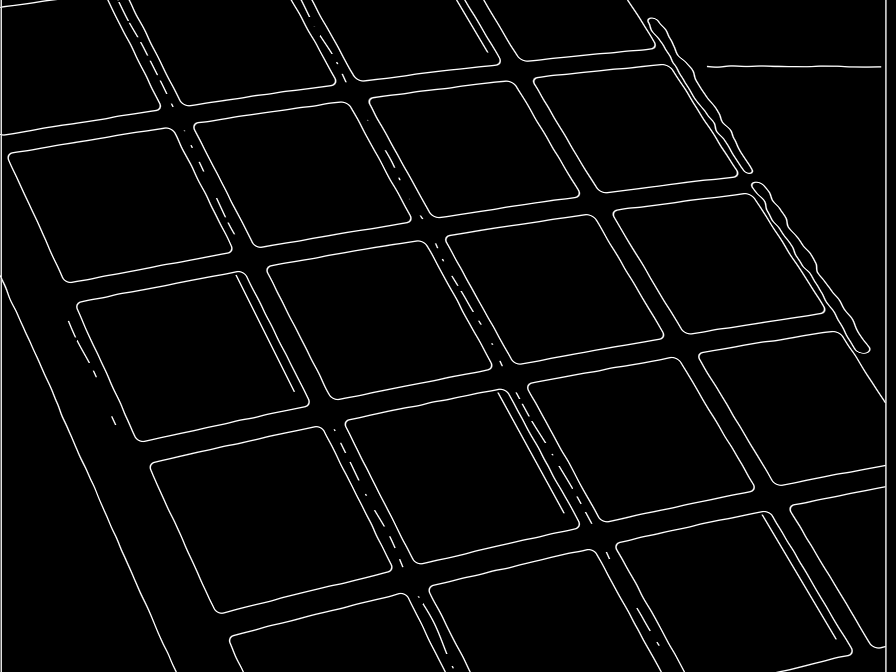
Write a Shadertoy shader that draws this pattern.

```glsl
#define LINE_WIDTH 0.0020
#define GAP vec2(0.056, 0.063)   // half gap around a tile, in cells
#define CORNER 0.010             // tile corner radius
#define JITTER 0.0012            // unevenness of the drawn lines
#define BOW 0.0026               // sag of the rows
#define DASHES 7.0               // dash slots per cell
#define RAIL_WIDTH 0.0075
#define RAIL_PERIOD 1.30
#define RIGHT_MARGIN 0.0150
#define INK vec3(1.0)
#define PAPER vec3(0.0)

// Perspective from cell space to the canvas (height = 1, y down)
const mat3 CELL_TO_CANVAS = mat3(
    0.2765, -0.0306, 0.0311,
    0.0943,  0.1990, -0.0351,
    0.2639,  0.1736, 1.0);

float hash(vec2 p) {
    vec3 q = fract(p.xyx * 0.1031);
    q += dot(q, q.yzx + 33.33);
    return fract((q.x + q.y) * q.z);
}

float noise(vec2 p) {
    vec2 i = floor(p), f = fract(p);
    f = f * f * (3.0 - 2.0 * f);
    return mix(mix(hash(i), hash(i + vec2(1, 0)), f.x),
               mix(hash(i + vec2(0, 1)), hash(i + vec2(1, 1)), f.x), f.y);
}

float stroke(float dist, float px) {
    return clamp(0.5 + (0.5 * LINE_WIDTH - abs(dist)) / px, 0.0, 1.0);
}

// Soft mask of lo < x < hi, where soft is the width of one pixel
float span(float x, float lo, float hi, float soft) {
    return clamp(0.5 + min(x - lo, hi - x) / soft, 0.0, 1.0);
}

float roundBox(vec2 p, vec2 halfSize, float r) {
    vec2 q = abs(p) - halfSize + r;
    return length(max(q, 0.0)) + min(max(q.x, q.y), 0.0) - r;
}

vec2 toCell(vec2 p) {
    vec3 h = inverse(CELL_TO_CANVAS) * vec3(p, 1.0);
    return h.xy / h.z;
}

// Randomly broken line along v
float dashMask(float v, float seed, float soft) {
    float slot = v * DASHES;
    float len = 1.3 * hash(vec2(floor(slot) + 20.0, seed)) - 0.1;
    return span(fract(slot), 0.5 - 0.5 * len, 0.5 + 0.5 * len, soft * DASHES);
}

// Broken seams in the gaps and inner edges on every fourth diagonal
float seams(vec2 uv, vec2 size, float px) {
    float gap = floor(uv.x + 0.5), row = floor(uv.y);
    float across = uv.x - gap, along = fract(uv.y);
    float soft = px / size.y, ink = 0.0;
    bool diagonal = abs(mod(row - gap, 4.0) - 1.0) < 0.5;
    bool inner = diagonal && gap > -0.5 && gap < 2.5;
    bool seam = (gap > -0.5 && gap < 1.5 && (!diagonal || gap > 0.5))
             || (gap < -0.5 && gap > -1.5 && row > 0.5 && row < 1.5);
    if (seam) {
        float shift = 0.02 * (noise(vec2(uv.y * 4.0 + 30.0, gap + 9.0)) - 0.7);
        ink = stroke((across - shift) * size.x, px)
            * span(along, 0.1, 0.93, soft) * dashMask(uv.y, gap + 5.0, soft);
    }
    if (inner)
        ink = max(ink, stroke((across + 0.105) * size.x, px) * span(along, 0.08, 0.84, soft));
    return ink;
}

// Wavy capsules along the right side of the grid
float rail(vec2 uv, vec2 size, float px) {
    float ink = 0.0;
    for (int k = 0; k < 2; k++) {
        float start = -0.27 + RAIL_PERIOD * float(k);
        vec2 q = vec2(uv.x - 3.015, uv.y - start);
        q.x += 0.016 * (noise(vec2(uv.y * 9.0 + 20.0, 3.0)) - 0.5);
        q.y -= clamp(q.y, 0.0, RAIL_PERIOD - 0.13);
        float radius = RAIL_WIDTH + 0.005 * (noise(vec2(uv.y * 15.0 + 40.0, 7.0)) - 0.5);
        ink = max(ink, stroke(length(q * size) - radius, px));
    }
    return ink;
}

void mainImage(out vec4 fragColor, in vec2 fragCoord) {
    float px = 1.0 / iResolution.y;
    vec2 p = vec2(fragCoord.x, iResolution.y - fragCoord.y) * px;
    float right = iResolution.x * px - RIGHT_MARGIN;

    // Cell coordinates with bowed rows, and the local cell size
    float u = toCell(p).x;
    vec2 uv = toCell(p - vec2(0.0, BOW * u * (u - 2.0)));
    vec2 dx = dFdx(uv), dy = dFdy(uv);
    vec2 size = px / vec2(length(vec2(dx.x, dy.x)), length(vec2(dx.y, dy.y)));
    float wobble = JITTER * (noise(p * 45.0) - 0.5);

    // Tiles
    vec2 id = floor(uv);
    float ink = 0.0;
    if (id.x > -1.5 && id.x < 2.5 && id.y > -1.5 && id.y < 3.5)
        ink = stroke(roundBox((uv - id - 0.5) * size, (0.5 - GAP) * size, CORNER) + wobble, px);

    // Seams, rail, left border and horizon
    ink = max(ink, seams(uv, size, px));
    ink = max(ink, rail(uv, size, px));
    ink = max(ink, stroke((uv.x + 1.23) * size.x + 2.0 * wobble, px));
    ink = max(ink, stroke(p.y - 0.099 + 2.0 * wobble, px) * span(p.x, 1.052, right - 0.007, px));

    // Side frame, cropping everything to its right
    ink *= span(p.x, -1.0, right, px);
    float frame = min(abs(p.x - 0.0018), abs(p.x - right));
    ink = max(ink, stroke(frame, px));

    fragColor = vec4(mix(PAPER, INK, ink), 1.0);
}
```
